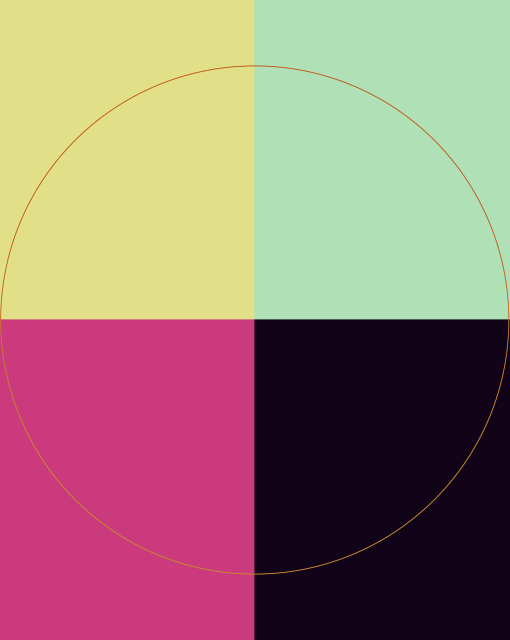
This background is drawn by a WebGL 2 fragment shader. Its source:

```glsl
#version 300 es
precision highp float;
// Four flat colour quadrants meeting at the centre, crossed by a thin ring
// that nearly touches the left and right sides. The quadrants are mixed from
// two antialiased steps; the ring is a circle distance with a vertical tint.

uniform vec2 u_resolution;
out vec4 fragColor;

// Antialiased step: 0 below the edge, 1 above it.
float softStep(float edge, float value, float pixel) {
    return clamp((value - edge) / pixel + 0.5, 0.0, 1.0);
}

// Coverage of a circular outline of the given radius and line width.
float ringMask(vec2 p, float radius, float width, float pixel) {
    float d = abs(length(p) - radius) - 0.5 * width;
    return 1.0 - smoothstep(-0.5 * pixel, 0.5 * pixel, d);
}

void main() {
    // Centred coordinates: the canvas width is one unit.
    float pixel = 1.0 / u_resolution.x;
    vec2 p = (gl_FragCoord.xy - 0.5 * u_resolution) * pixel;

    vec3 yellow = vec3(0.882, 0.873, 0.530);
    vec3 mint = vec3(0.688, 0.880, 0.713);
    vec3 magenta = vec3(0.792, 0.228, 0.492);
    vec3 night = vec3(0.066, 0.016, 0.098);

    // Quadrants, split a hair left of and above the centre.
    float right = softStep(-0.0012, p.x, pixel);
    float upper = softStep(0.0012, p.y, pixel);
    vec3 colour = mix(mix(magenta, night, right), mix(yellow, mint, right), upper);

    // Thin ring, rust at the top turning to gold below.
    vec3 rust = vec3(0.76, 0.36, 0.12);
    vec3 gold = vec3(0.78, 0.53, 0.17);
    vec3 ringColour = mix(gold, rust, smoothstep(-0.3, 0.3, p.y));
    float ring = ringMask(p + vec2(0.0005, 0.0), 0.4982, 0.0021, pixel);
    colour = mix(colour, ringColour, 0.9 * ring);

    fragColor = vec4(colour, 1.0);
}
```
